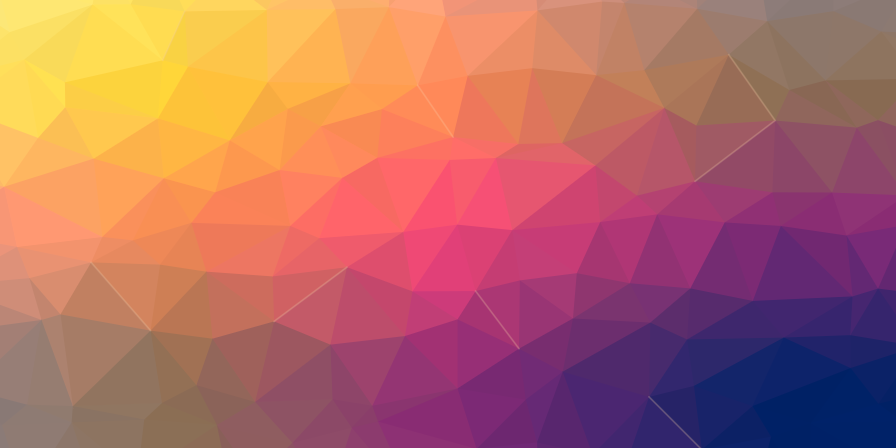
This background is drawn by a Shadertoy shader. Its source:

```glsl
const vec2 CELL = vec2(0.14, 0.117);

vec2 hash2(vec2 p) {
    vec3 q = fract(p.xyx * vec3(0.1031, 0.1030, 0.0973));
    q += dot(q, q.yzx + 33.33);
    return fract((q.xx + q.yz) * q.zy);
}

float cross2(vec2 a, vec2 b) {
    return a.x * b.y - a.y * b.x;
}

// Jittered grid point, in units of the canvas height
vec2 meshPoint(vec2 id) {
    vec2 jitter = (hash2(id + 57.0) - 0.5) * 0.76;
    return (id + jitter) * CELL + vec2(0.04, 0.02);
}

// Pale yellow, gold, pink, navy
vec3 ramp(float t) {
    vec3 c = mix(vec3(1.0, 0.92, 0.48), vec3(1.0, 0.82, 0.20), clamp(t / 0.2, 0.0, 1.0));
    c = mix(c, vec3(1.0, 0.28, 0.47), clamp((t - 0.2) / 0.3, 0.0, 1.0));
    return mix(c, vec3(0.0, 0.13, 0.40), clamp((t - 0.5) / 0.36, 0.0, 1.0));
}

// Average of a horizontal and a vertical ramp, warmed where they differ
vec3 gradient(vec2 uv) {
    vec3 across = ramp(uv.x), down = ramp(1.0 - uv.y);
    return mix(across, down, 0.5) + vec3(0.05, -0.04, 0.03) * abs(across.r - down.r);
}

float edgeDistance(vec2 p, vec2 a, vec2 b) {
    return cross2(b - a, p - a) / max(length(b - a), 1e-4);
}

float segmentDistance(vec2 p, vec2 a, vec2 b) {
    vec2 e = b - a;
    return length(p - a - e * clamp(dot(p - a, e) / dot(e, e), 0.0, 1.0));
}

// Flat triangle colour in rgb, weighted by its coverage in a
vec4 facet(vec2 p, vec2 a, vec2 b, vec2 c) {
    float inside = min(edgeDistance(p, a, b), min(edgeDistance(p, b, c), edgeDistance(p, c, a)));
    float cover = clamp(inside * iResolution.y + 0.5, 0.0, 1.0);
    vec2 centre = (a + b + c) / 3.0;
    vec2 uv = centre * vec2(iResolution.y / iResolution.x, 1.0);
    float shade = 0.97 + 0.06 * hash2(floor(centre * 900.0)).x;
    return vec4(gradient(uv) * shade, 1.0) * cover;
}

void mainImage(out vec4 fragColor, in vec2 fragCoord) {
    vec2 p = fragCoord / iResolution.y;
    vec2 home = floor((p - vec2(0.04, 0.02)) / CELL);
    vec4 sum = vec4(0.0);
    float glint = 0.0;

    for (int j = -1; j <= 1; j++) {
        for (int i = -1; i <= 1; i++) {
            vec2 id = home + vec2(i, j);
            vec2 a = meshPoint(id);
            vec2 b = meshPoint(id + vec2(1, 0));
            vec2 c = meshPoint(id + vec2(1, 1));
            vec2 d = meshPoint(id + vec2(0, 1));

            // Delaunay choice: opposite angles must add up to less than pi
            float angleSine = cross2(c - b, a - b) * dot(a - d, c - d)
                            + dot(c - b, a - b) * cross2(a - d, c - d);
            bool splitAC = angleSine > 0.0;
            if (splitAC) sum += facet(p, a, b, c) + facet(p, a, c, d);
            else sum += facet(p, a, b, d) + facet(p, b, c, d);

            // A few seams catch a hairline of light
            if (hash2(id + 11.0).y > 0.94) {
                float seam = splitAC ? segmentDistance(p, a, c) : segmentDistance(p, b, d);
                glint = max(glint, 1.0 - smoothstep(0.0, 0.0035, seam));
            }
        }
    }

    vec3 color = sum.rgb / max(sum.a, 1e-4);
    fragColor = vec4(mix(color, vec3(0.95, 0.80, 0.65), 0.3 * glint), 1.0);
}
```
